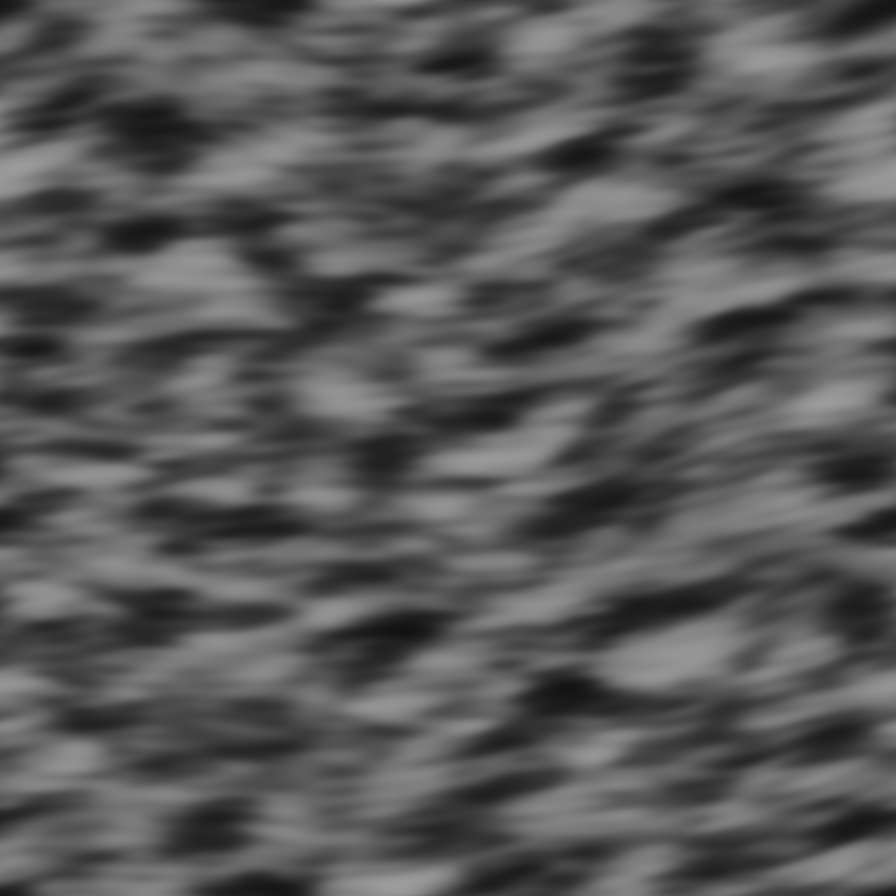
Reproduce this texture procedurally as a three.js fragment shader.

```glsl
// Draws soft grey ripples: tilted dark hollows between light ridges, with faint streaks, tiling.
varying vec2 vUv;

const float TAU = 6.2831853;
const int WAVE_COUNT = 110;

const float MEAN_GREY = 0.343;
const float GREY_SPREAD = 0.13;
const float TAIL_LIMIT = 2.6;
const float STREAK_WEIGHT = 0.25;

float hash(float n) {
  return fract(sin(n * 12.9898 + 4.137) * 4375.8545);
}

// Bends the ripples gently; periodic, so the edges still meet.
vec2 bend(vec2 uv, float amount) {
  float rise = sin(TAU * (uv.x - 0.8)) + 0.3 * sin(TAU * (2.0 * uv.x + uv.y));
  return uv - vec2(0.0, amount * rise);
}

// Whole-number wave vector, squeezed along x and sheared by the tilt.
vec2 waveVector(float radius, float angle, float stretch, float tilt) {
  vec2 k = radius * vec2(cos(angle) / stretch, sin(angle));
  k.x -= tilt * k.y;
  return floor(k + 0.5);
}

// Layered sines with spread directions, scaled to unit variance.
float rippleField(vec2 uv, float stretch, float tilt, vec2 freqRange, float rolloff, float seed) {
  float sum = 0.0;
  float power = 0.0;
  for (int i = 0; i < WAVE_COUNT; i++) {
    float id = float(i);
    float t = (id + 0.5) / float(WAVE_COUNT);
    float radius = mix(freqRange.x, freqRange.y, t);
    float angle = 0.5 * TAU * fract(id * 0.618034 + 0.2 * hash(id + seed));
    float phase = TAU * hash(id + seed + 151.0);
    float falloff = radius / rolloff;
    float amplitude = 1.0 / (1.0 + falloff * falloff);
    vec2 k = waveVector(radius, angle, stretch, tilt);
    sum += amplitude * cos(TAU * dot(k, uv) + phase);
    power += 0.5 * amplitude * amplitude;
  }
  return sum / sqrt(power);
}

// Eases extreme values towards the limit instead of clipping them.
float softLimit(float x, float limit) {
  float r = x / limit;
  return x / sqrt(1.0 + r * r);
}

void main() {
  vec2 uv = bend(vUv, 0.012);
  float hollows = rippleField(uv, 2.6, 0.13, vec2(7.0, 26.0), 16.0, 17.0);
  float streaks = rippleField(uv, 3.6, 0.1, vec2(26.0, 68.0), 40.0, 383.0);
  float field = softLimit(hollows + STREAK_WEIGHT * streaks, TAIL_LIMIT);
  float grey = MEAN_GREY + GREY_SPREAD * field;
  gl_FragColor = vec4(vec3(clamp(grey, 0.0, 1.0)), 1.0);
}
```
